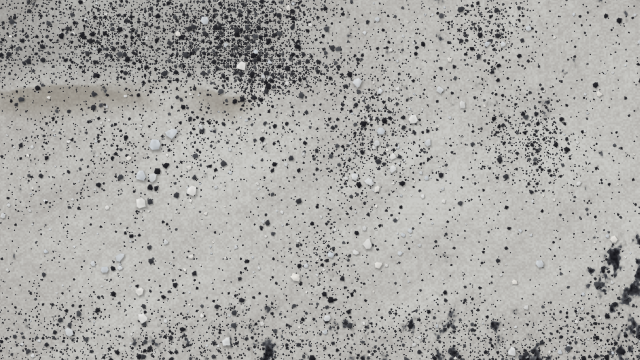
Give the GLSL for this texture, as a WebGL 1 fragment shader.

```glsl
precision highp float;
uniform vec2 u_resolution;

float hash(vec2 p) {
  return fract(sin(dot(p, vec2(127.1, 311.7))) * 43758.5453);
}

float noise(vec2 p) {
  vec2 i = floor(p), f = fract(p);
  f = f * f * (3.0 - 2.0 * f);
  return mix(mix(hash(i), hash(i + vec2(1.0, 0.0)), f.x),
             mix(hash(i + vec2(0.0, 1.0)), hash(i + 1.0), f.x), f.y);
}

float fbm(vec2 p) {
  float sum = 0.0, gain = 0.533;
  for (int i = 0; i < 4; i++) {
    sum += gain * noise(p);
    p = mat2(1.6, 1.2, -1.2, 1.6) * p + 5.3;
    gain *= 0.5;
  }
  return sum;
}

float blob(vec2 p, vec2 center, vec2 radius) {
  vec2 q = (p - center) / radius;
  return exp(-dot(q, q));
}

// How crowded the dark gravel is
float darkAmount(vec2 p) {
  float bank = smoothstep(0.74, 0.86, p.y + 0.08 * noise(p * 7.0)) * smoothstep(1.08, 0.72, p.x);
  float a = 0.05 + bank * mix(0.3, 0.62, smoothstep(0.15, 0.5, p.x));
  a += 0.5 * blob(p, vec2(1.47, 0.61), vec2(0.1, 0.1));
  a += 0.25 * blob(p, vec2(1.36, 0.92), vec2(0.1, 0.08));
  a += 0.22 * blob(p, vec2(1.03, 0.62), vec2(0.13, 0.2));
  a += 0.22 * blob(p, vec2(0.88, 0.26), vec2(0.08, 0.1));
  a += 0.14 * blob(p, vec2(0.4, 0.6), vec2(0.35, 0.12));
  a += 0.22 * smoothstep(0.22, 0.0, p.y);
  return a * (0.55 + 0.9 * noise(p * 9.0));
}

float lightAmount(vec2 p) {
  return 0.035 + 0.25 * blob(p, vec2(1.08, 0.57), vec2(0.09, 0.16))
       + 0.18 * blob(p, vec2(0.88, 0.24), vec2(0.05, 0.09))
       + 0.06 * blob(p, vec2(0.45, 0.45), vec2(0.4, 0.25))
       + 0.07 * smoothstep(0.2, 0.05, p.y) * smoothstep(0.8, 1.3, p.x);
}

// Distance to an irregular six-sided pebble
float pebble(vec2 q, float r, vec2 id) {
  float d = -1.0, turn = 6.283 * hash(id + 3.7);
  for (int k = 0; k < 6; k++) {
    float side = float(k);
    float a = turn + 1.047 * (side + 0.6 * hash(id + side * 1.3));
    d = max(d, dot(q, vec2(cos(a), sin(a))) - r * (0.6 + 0.4 * hash(id - side * 2.1)));
  }
  return d;
}

// One layer of stones laid over the ground; kind 0 is dark, 1 is light
vec3 stones(vec3 ground, vec2 p, float count, float size, float seed, float kind, float share) {
  float edge = 0.8 / u_resolution.y;
  vec2 cell = floor(p * count);
  for (int j = -1; j <= 1; j++) {
    for (int i = -1; i <= 1; i++) {
      vec2 id = cell + vec2(float(i), float(j));
      vec2 key = id + seed;
      vec2 center = (id + 0.15 + 0.7 * vec2(hash(key), hash(key + 41.3))) / count;
      if (hash(key + 17.9) > share * mix(darkAmount(center), lightAmount(center), kind)) continue;
      float grade = hash(key + 29.1);
      float r = size * mix(0.45, 1.0, grade * grade);
      vec2 q = p - center;
      float d = pebble(q, r, key);
      float shadow = smoothstep(0.5 * r, -0.3 * r, pebble(q - r * vec2(0.2, -0.3), r, key));
      float lit = clamp(dot(q, vec2(-0.5, 0.85)) / r, -1.0, 1.0);
      float tone = hash(key + 53.7);
      vec3 dark = mix(vec3(0.12, 0.12, 0.14), vec3(0.32, 0.33, 0.35), tone * tone) + 0.05 * lit;
      vec3 pale = mix(vec3(0.76, 0.78, 0.80), vec3(0.87, 0.86, 0.84), tone) + 0.06 * lit;
      pale += 0.08 * (noise(q * 110.0 + key) - 0.5);
      ground *= 1.0 - 0.28 * shadow;
      ground = mix(ground, mix(dark, pale, kind), smoothstep(edge, -edge, d));
    }
  }
  return ground;
}

vec3 sand(vec2 p) {
  vec2 flow = vec2(dot(p, vec2(0.87, 0.5)), dot(p, vec2(-0.5, 0.87)));
  float tone = 0.6 + 0.9 * (fbm(p * 3.5) - 0.5) + 0.8 * (fbm(flow * vec2(2.5, 16.0)) - 0.5);
  tone += 0.75 * (noise(p * 210.0) - 0.5) + 0.5 * (fbm(p * 70.0) - 0.5);
  vec3 color = mix(vec3(0.685, 0.675, 0.66), vec3(0.775, 0.775, 0.76), clamp(tone, -0.5, 1.15));
  // Damp bank and its worn ledge
  float bank = smoothstep(0.72, 0.86, p.y) * smoothstep(1.05, 0.55, p.x);
  color *= 1.0 - 0.1 * bank;
  float rim = p.y - 0.77 - 0.08 * (fbm(p * vec2(5.0, 3.0)) - 0.5) + 0.05 * p.x;
  float ledge = smoothstep(0.008, -0.004, rim) * smoothstep(-0.1, -0.03, rim);
  ledge *= smoothstep(0.82, 0.74, p.x) * smoothstep(0.3, 0.6, fbm(p * 6.0 + 9.0));
  return mix(color, color * vec3(0.84, 0.82, 0.79), ledge);
}

// Soft ragged heaps of black grit along the lower edge
vec3 grit(vec3 ground, vec2 p) {
  float region = exp(-p.y * p.y / 0.018) * smoothstep(0.1, 1.35, p.x);
  region = max(region, 1.1 * blob(p, vec2(1.71, 0.25), vec2(0.13, 0.18)));
  float heap = fbm(p * vec2(27.0, 21.0)) + 0.22 * (noise(p * 5.0 + 2.0) - 0.5);
  heap += 0.1 * (noise(p * 120.0) - 0.5) - 0.87 + 0.31 * region;
  vec3 color = mix(vec3(0.36, 0.37, 0.39), vec3(0.14, 0.14, 0.16), smoothstep(0.0, 0.13, heap));
  color += 0.12 * (noise(p * 150.0) - 0.5);
  ground *= 1.0 - 0.15 * smoothstep(-0.1, 0.02, heap);
  return mix(ground, color, smoothstep(-0.02, 0.035, heap));
}

void main() {
  vec2 p = gl_FragCoord.xy / u_resolution.y;
  vec3 color = grit(sand(p), p);
  color = stones(color, p, 190.0, 0.0024, 11.0, 0.0, 0.8);
  color = stones(color, p, 105.0, 0.0045, 83.0, 0.0, 0.8);
  color = stones(color, p, 62.0, 0.0068, 37.0, 1.0, 0.9);
  color = stones(color, p, 56.0, 0.0092, 59.0, 0.0, 0.85);
  color = stones(color, p, 29.0, 0.0165, 71.0, 1.0, 0.75);
  gl_FragColor = vec4(color, 1.0);
}
```
